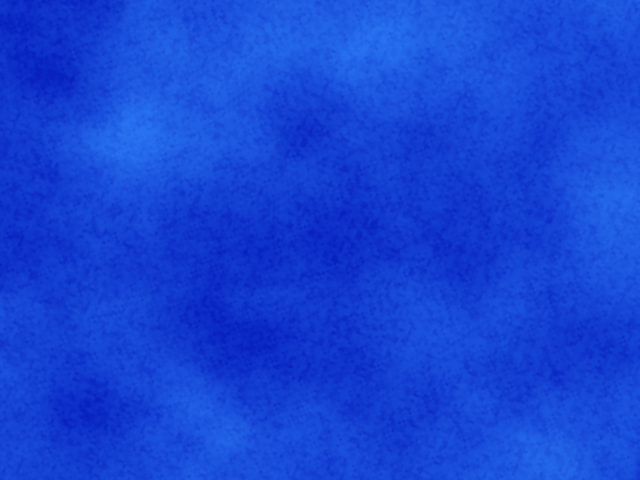
Reproduce this texture procedurally as a Shadertoy shader.

```glsl
// Mottled cobalt blue surface: soft cloudy patches under a fine, blurred grain.

const vec3 DEEP_BLUE = vec3(0.040, 0.155, 0.765);
const vec3 BRIGHT_BLUE = vec3(0.145, 0.420, 0.925);
const float CLOUD_SCALE = 3.2;   // largest patches per canvas height
const float GRAIN_SCALE = 150.0; // specks per canvas height

float hash(vec2 p) {
    return fract(sin(dot(p, vec2(127.1, 311.7))) * 43758.5453);
}

// Value noise with quintic easing
float valueNoise(vec2 p) {
    vec2 cell = floor(p);
    vec2 f = fract(p);
    f = f * f * f * (f * (f * 6.0 - 15.0) + 10.0);
    float bottom = mix(hash(cell), hash(cell + vec2(1.0, 0.0)), f.x);
    float top = mix(hash(cell + vec2(0.0, 1.0)), hash(cell + vec2(1.0)), f.x);
    return mix(bottom, top, f.y);
}

vec2 rotate(vec2 p, float angle) {
    float c = cos(angle), s = sin(angle);
    return vec2(c * p.x - s * p.y, s * p.x + c * p.y);
}

// Layered noise, each octave turned to hide the lattice
float clouds(vec2 p, float gain) {
    float sum = 0.0, total = 0.0, amplitude = 1.0;
    for (int i = 0; i < 5; i++) {
        sum += amplitude * valueNoise(p);
        total += amplitude;
        amplitude *= gain;
        p = rotate(p, 0.65) * 2.03 + vec2(17.3, 9.1);
    }
    return sum / total;
}

// Two layers of small specks, centred on zero
float grain(vec2 p) {
    float fine = valueNoise(rotate(p, 0.4));
    float coarse = valueNoise(rotate(p, 1.1) * 0.55 + 31.7);
    return 0.65 * fine + 0.35 * coarse - 0.5;
}

void mainImage(out vec4 fragColor, in vec2 fragCoord) {
    vec2 p = fragCoord / iResolution.y;

    // Cloud tone, slightly wider than tall
    vec2 cloudPoint = rotate(p * vec2(0.9, 1.1), 0.25) * CLOUD_SCALE + vec2(4.7, 2.3);
    float tone = 0.48 + 1.65 * (clouds(cloudPoint, 0.5) - 0.5);

    // Grain, with its dark specks a little stronger
    float speck = grain(p * GRAIN_SCALE);
    tone += 0.38 * speck - 0.35 * speck * speck;

    vec3 color = mix(DEEP_BLUE, BRIGHT_BLUE, clamp(tone, -0.1, 1.1));
    fragColor = vec4(color, 1.0);
}
```
